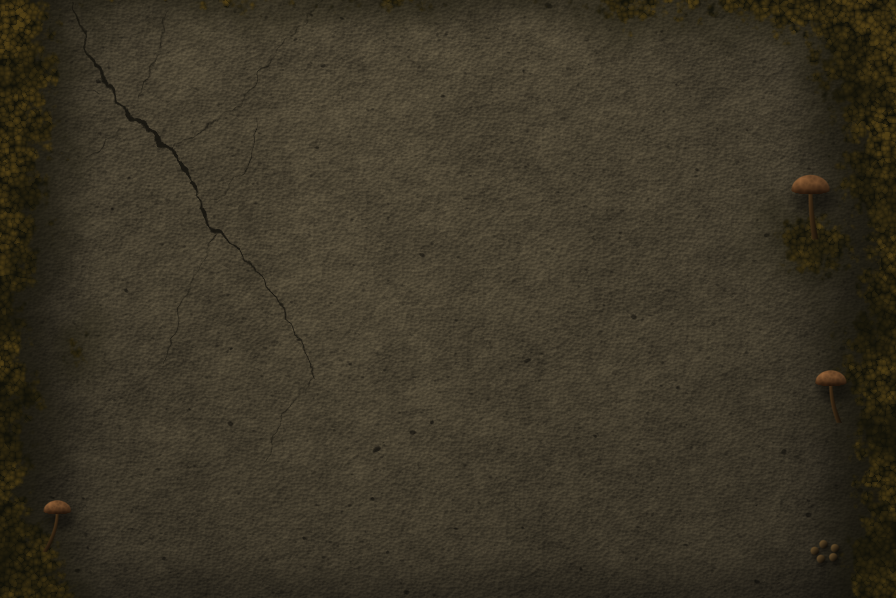
Write a Shadertoy shader that draws this texture.

```glsl
vec2 hash2(vec2 c) {
    vec3 q = fract(c.xyx * vec3(.1031, .1030, .0973));
    q += dot(q, q.yzx + 33.33);
    return fract((q.xx + q.yz) * q.zy);
}

// Nearest feature point: distance and cell id
vec2 cells(vec2 p) {
    vec2 base = floor(p), nearest = vec2(9.);
    for (int j = -1; j <= 1; j++)
    for (int i = -1; i <= 1; i++) {
        vec2 cell = base + vec2(i, j);
        vec2 rnd = hash2(cell + 40.);
        float d = length(cell + rnd - p);
        if (d < nearest.x) nearest = vec2(d, fract(rnd.x * 7.3 + rnd.y * 3.1));
    }
    return nearest;
}

// Layered, rotated sines
float waves(vec2 p) {
    float sum = 0., amp = .55;
    for (int i = 0; i < 5; i++) {
        sum += amp * sin(p.x + 1.6 * sin(p.y * .9)) * sin(p.y + 1.3 * sin(p.x * .7));
        p = mat2(.8, .6, -.6, .8) * p * 1.9 + 1.7;
        amp *= .65;
    }
    return sum;
}

float segment(vec2 p, vec2 a, vec2 b) {
    vec2 ab = b - a;
    return length(p - a - ab * clamp(dot(p - a, ab) / dot(ab, ab), 0., 1.));
}

float inside(float d, float soft) { return 1. - smoothstep(-soft, soft, d); }

float stoneHeight(vec2 p) {
    p *= vec2(.85, 1.15);
    return .25 * cells(p * 72.).x + .36 * cells(p * 175.).x + .22 * waves(p * 41.);
}

// Random tone per grain, in two sizes
float speckle(vec2 p) {
    return .6 * cells(p * vec2(150., 185.)).y + .4 * cells(p * vec2(70., 95.) + 31.).y - .5;
}

float cracks(vec2 p, float soft) {
    vec2 trunk[12] = vec2[](vec2(.12, 1.), vec2(.146, .912), vec2(.211, .81), vec2(.289, .75),
        vec2(.322, .687), vec2(.355, .62), vec2(.40, .584), vec2(.459, .502),
        vec2(.504, .434), vec2(.527, .367), vec2(.478, .316), vec2(.445, .229));
    vec4 twigs[11] = vec4[](vec4(.289, .75, .40, .82), vec4(.40, .82, .469, .922),
        vec4(.469, .922, .537, 1.), vec4(.35, .658, .416, .717), vec4(.416, .717, .43, .80),
        vec4(.36, .61, .322, .53), vec4(.322, .53, .273, .395), vec4(.234, .84, .264, .91),
        vec4(.264, .91, .283, .98), vec4(.166, .844, .06, .863), vec4(.21, .785, .146, .736));
    float ink = 0., ragged = waves(p * 75.);
    for (int i = 0; i < 11; i++) {
        float bulge = exp(-.2 * pow(float(i) - 2.8, 2.));
        float d = segment(p, trunk[i], trunk[i + 1]) - mix(.0008, .0038 + .004 * ragged, bulge);
        ink = max(ink, inside(d, soft) * (i > 8 ? .55 + .3 * ragged : .85));
        float thin = segment(p, twigs[i].xy, twigs[i].zw) - .0008;
        ink = max(ink, (.52 + .4 * ragged) * inside(thin, soft));
    }
    return clamp(ink, 0., 1.);
}

float pits(vec2 p, float scale, float size, float soft) {
    vec2 c = cells(p * vec2(.85, 1.15) * scale);
    float radius = size * (.3 + .7 * fract(c.y * 9.7));
    return step(.5, c.y) * inside((c.x - radius) / scale, soft);
}

// Positive within the overgrown margins
float mossDepth(vec2 p) {
    float left = .045 + .035 * smoothstep(.45, .8, p.y) + .065 * smoothstep(.2, 0., p.y) - p.x;
    float right = p.x - 1.435 + .07 * smoothstep(.74, .86, p.y) + .02 * sin(p.y * 19. + 1.);
    float top = p.y - 1.01 + .03 * smoothstep(.93, 1.05, p.x) + .03 * smoothstep(1.2, 1.4, p.x);
    float clump = max(.04 - length((p - vec2(1.365, .59)) * vec2(.8, 1.)),
                      .008 - length(p - vec2(.125, .41)));
    return max(max(left, right), max(top, clump)) + .03 * waves(p * 21.);
}

vec3 mossColour(vec2 p) {
    vec2 leaf = cells(p * 118.);
    float domes = 1.1 - .6 * cells(p * 47.).x - .75 * leaf.x + .5 * (leaf.y - .5);
    float patches = .55 + .55 * waves(p * 17. + 3.) + .22 * smoothstep(.45, 1., p.y);
    float glow = clamp(domes * patches, 0., 1.);
    return mix(vec3(.062, .06, .027), vec3(.32, .25, .085), glow);
}

vec3 mushroom(vec3 col, vec2 p, vec2 cap, vec2 foot, float r, float soft) {
    vec2 q = (p - cap) / r;
    col *= 1. - .4 * inside(length((q - vec2(.25, -.5)) * vec2(.8, 1.1)) - .8, .5);
    // Bent stem
    float t = clamp((cap.y - p.y) / (cap.y - foot.y), 0., 1.);
    float across = p.x - mix(cap.x, foot.x, t * t);
    float stem = max(abs(across) - r * (.1 + .06 * t), max(p.y - cap.y, foot.y - p.y));
    vec3 stemColour = vec3(.29, .2, .1) * (.85 - 2.5 * across / r) * (1. - .4 * t);
    col = mix(col, stemColour, inside(stem, soft));
    // Domed cap with a dark underside
    float dome = length(q * vec2(1., q.y > 0. ? 1.25 : 4.5)) - 1.;
    vec3 capColour = mix(vec3(.13, .075, .035), vec3(.43, .29, .17), smoothstep(-.25, .45, q.y));
    capColour *= (1. - .22 * q.x) * (.85 + .3 * cells(q * 3.5 + 20.).x);
    return mix(col, capColour, inside(dome * r, soft));
}

void mainImage(out vec4 fragColor, in vec2 fragCoord) {
    vec2 p = fragCoord / iResolution.xy * vec2(1.5, 1.);
    float soft = 1. / iResolution.y;
    vec2 rough = p + .004 * vec2(waves(p * 43.), waves(p.yx * 39. + 4.));
    vec2 jagged = rough + .011 * (vec2(cells(p * 37.).x, cells(p * 37. + 9.).x) - .45);

    // Lit stone
    float relief = stoneHeight(p) - stoneHeight(p + vec2(-.0016, .0022));
    vec2 fromLight = (p - vec2(.66, .78)) / .9;
    float light = 1.09 - .31 * dot(fromLight, fromLight);
    light *= mix(.45, 1., smoothstep(0., .2, min(p.x, 1.5 - p.x)));
    light *= mix(.78, 1., smoothstep(0., .08, p.y)) * mix(.86, 1., smoothstep(0., .06, 1. - p.y));
    float mottling = .06 * waves(p * 11.) + .1 * waves(p * 33. + 5.);
    float grain = .85 * relief + .2 * speckle(rough) + mottling;
    vec3 col = vec3(.262, .235, .177) * light * (1. + grain);

    // Pores and fractures
    float holes = max(pits(rough, 9., .045, soft), .65 * pits(rough, 24., .065, soft));
    holes = max(holes, .45 * pits(rough + 3., 46., .12, soft));
    col *= 1. - .48 * holes;
    col = mix(col, vec3(.07, .064, .045), cracks(jagged, soft));

    // Damp stain and moss
    float depth = mossDepth(p);
    col = mix(col, vec3(.115, .105, .055), .45 * smoothstep(-.09, .02, depth));
    float tufts = depth + .05 * (.45 - cells(p * 45.).x) + .02 * (.45 - cells(p * 110.).x);
    col = mix(col, mossColour(p), .92 * smoothstep(-.008, .02, tufts));

    col = mushroom(col, p, vec2(1.357, .682), vec2(1.365, .60), .032, soft);
    col = mushroom(col, p, vec2(1.391, .36), vec2(1.405, .293), .026, soft);
    col = mushroom(col, p, vec2(.096, .145), vec2(.075, .077), .023, soft);

    // Ring of small round buds
    for (int i = 0; i < 5; i++) {
        float angle = float(i) * 1.257 + .5;
        vec2 q = p - vec2(1.382, .077) - vec2(.018, .013) * vec2(cos(angle), sin(angle));
        col *= 1. - .35 * inside(length(q + vec2(-.003, .005)) - .008, .005);
        vec3 bud = vec3(.3, .23, .13) * (.75 + 60. * (q.y - q.x));
        col = mix(col, bud, inside(length(q) - .007, soft));
    }
    fragColor = vec4(clamp(col, 0., 1.), 1.);
}
```
